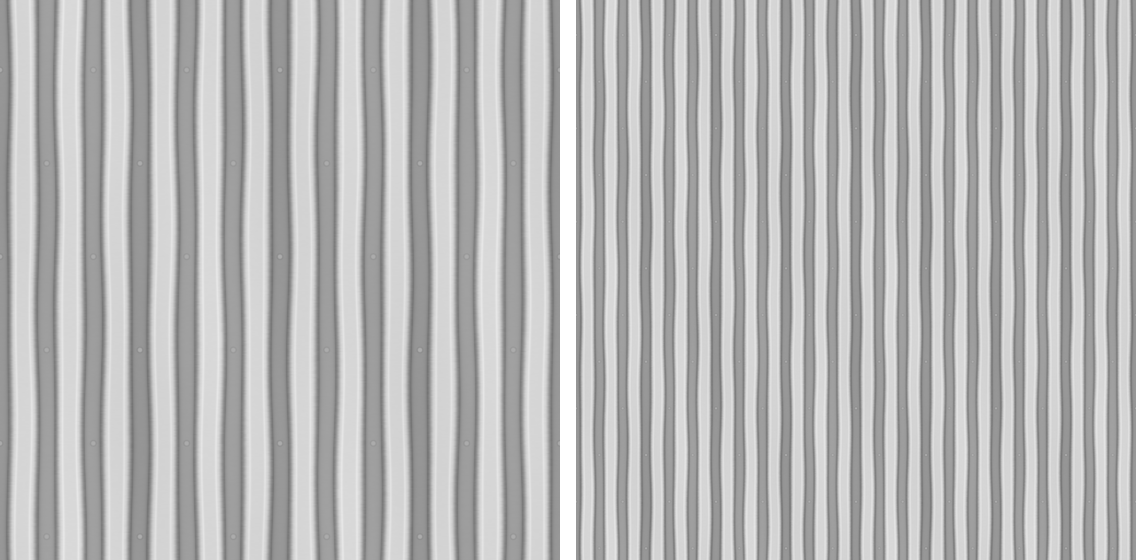
Left: one tile. Right: repeated 2 by 2.
This texture is drawn by a WebGL 2 fragment shader. Its source:

```glsl
#version 300 es
precision highp float;
// Corrugated grey sheet metal: twelve vertical ribs with lit shoulders and
// shaded valleys, dotted with staggered rivets. Ribs are a 1D profile of the
// distance to the crest, bent by layered sines with whole-number periods.
uniform vec2 u_resolution;
out vec4 outColor;

const float TAU = 6.2831853;
const float RIBS = 12.0;

float hash(vec2 p) {
    vec3 q = fract(p.xyx * vec3(0.1031, 0.1030, 0.0973));
    q += dot(q, q.yzx + 33.33);
    return fract((q.x + q.y) * q.z);
}

// Value noise that wraps after the given number of cells
float wrapNoise(vec2 uv, vec2 cells) {
    vec2 p = uv * cells;
    vec2 i = floor(p);
    vec2 f = smoothstep(0.0, 1.0, p - i);
    vec2 a = mod(i, cells);
    vec2 b = mod(i + 1.0, cells);
    return mix(mix(hash(a), hash(vec2(b.x, a.y)), f.x),
               mix(hash(vec2(a.x, b.y)), hash(b), f.x), f.y);
}

// Sideways bend of the ribs, in rib widths
float bend(vec2 uv) {
    return 0.016 * sin(TAU * (2.0 * uv.y + 5.0 * uv.x))
         + 0.012 * sin(TAU * (3.0 * uv.y - 4.0 * uv.x) + 1.3);
}

// Brightness across a rib; d is the distance to its crest, 0 to 0.5
float ribProfile(float d) {
    float crest = mix(0.835, 0.48, smoothstep(0.19, 0.335, d));
    float shoulder = (d - 0.155) / 0.026;
    crest += 0.055 * exp(-shoulder * shoulder);
    float valley = 0.615 - 0.12 * exp(-max(d - 0.335, 0.0) * 32.0);
    return mix(crest, valley, smoothstep(0.322, 0.348, d));
}

void main() {
    vec2 uv = gl_FragCoord.xy / u_resolution;
    float pixel = 1.0 / min(u_resolution.x, u_resolution.y);

    // Ribs
    float d = abs(fract(uv.x * RIBS + bend(uv)) - 0.5);
    float tone = ribProfile(d);

    // Uneven tone from rib to rib
    float valleyMask = smoothstep(0.3, 0.36, d);
    tone -= mix(0.008, 0.022, valleyMask) * cos(TAU * 4.0 * uv.x);
    tone += 0.006 * sin(TAU * (uv.y + 2.0 * uv.x));

    // Fine brushed grain, strongest on the slopes
    float slope = smoothstep(0.15, 0.24, d) * (1.0 - valleyMask);
    float grain = wrapNoise(uv, vec2(144.0, 384.0)) - 0.5;
    tone += grain * mix(0.006, 0.028, slope);

    // Rivets in every valley, shifted by half a row in alternate valleys
    float column = round(uv.x * RIBS);
    float rowShift = mix(0.625, 0.125, mod(column, 2.0));
    vec2 toRivet = vec2(uv.x - column / RIBS,
                        (fract(uv.y * 3.0 - rowShift + 0.5) - 0.5) / 3.0);
    float r = length(toRivet);
    float rim = 1.0 - smoothstep(0.0, 0.0015 + pixel, abs(r - 0.0046));
    tone -= 0.035 * rim;
    tone = mix(tone, 0.67, 1.0 - smoothstep(-pixel, pixel, r - 0.0038));

    outColor = vec4(vec3(tone), 1.0);
}
```
